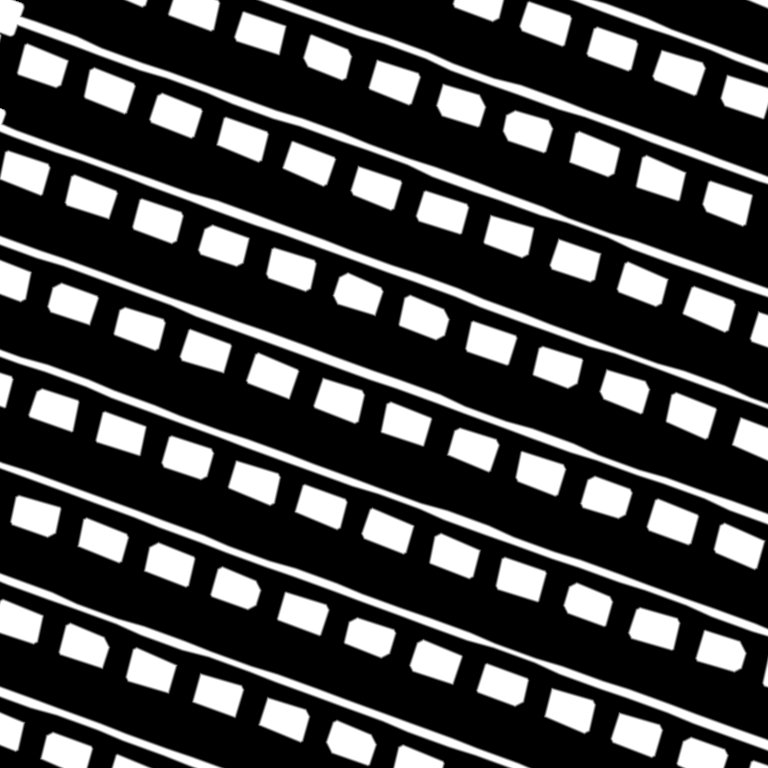
Write a WebGL 1 fragment shader that draws this pattern.

```glsl
precision highp float;
// Slanted rows of white, slightly uneven blocks on black, parted by thin ragged
// white lines. A skewed lattice gives each block and line piece its own hash,
// which shifts sides, clips corners and steps the edges of the lines.

uniform vec2 u_resolution;

const float TILT = 0.3491;                    // downward slope of rows, radians
const vec2 ANCHOR = vec2(0.4896, 0.7552);     // centre of block (0, 0)
const vec2 PITCH = vec2(0.0924, 0.1382);      // block step, row step
const float ROW_SHIFT = 0.0250;               // slide of each row along itself
const vec2 BLOCK_HALF = vec2(0.0304, 0.0203);
const float BLOCK_LEAN = 0.08;
const float SIDE_JITTER = 0.0022;
const float SIDE_TILT = 0.14;
const float CORNER_REACH = 0.0342;            // diagonal reach of the corners
const float CORNER_CUT = 0.0055;              // extra cut on some corners
const float CUT_CHANCE = 0.28;
const float LINE_OFFSET = -0.0456;            // line position from block centres
const float LINE_HALF = 0.0048;
const float LINE_JITTER = 0.0040;
const float STEP_SHARPNESS = 2.6;
const float END_POSITION = -0.533;            // where the strips are notched
const vec2 END_HALF = vec2(0.022, 0.023);
const float SOFTNESS = 0.0024;
const vec3 INK = vec3(0.0);
const vec3 PAPER = vec3(1.0);

// Four random values in 0..1 for a lattice cell.
vec4 hash4(vec2 cell) {
  vec4 p = fract(cell.xyxy * vec4(0.1031, 0.1030, 0.0973, 0.1099));
  p += dot(p, p.wzxy + 33.33);
  return fract((p.xxyz + p.yzzw) * p.zywx);
}

// Quadrilateral with shifted, tilted sides and clipped corners.
float blockDistance(vec2 p, vec2 cell) {
  vec4 shift = (hash4(cell + 17.0) - 0.5) * SIDE_JITTER;
  vec4 tilt = (hash4(cell + 53.0) - 0.5) * SIDE_TILT;
  vec4 wear = hash4(cell + 91.0);
  p.x -= BLOCK_LEAN * p.y;
  vec4 sides = vec4(p.x, -p.x, p.y, -p.y) - BLOCK_HALF.xxyy
             + shift + tilt * vec4(p.yy, p.xx);
  float body = max(max(sides.x, sides.y), max(sides.z, sides.w));
  vec4 corners = vec4(p.x + p.y, p.x - p.y, p.y - p.x, -p.x - p.y) * 0.7071;
  vec4 cuts = CORNER_CUT * wear * step(1.0 - CUT_CHANCE, wear.yzwx);
  corners += cuts - CORNER_REACH;
  return max(body, max(max(corners.x, corners.y), max(corners.z, corners.w)));
}

// Line whose two edges step to a new height once per block.
float lineDistance(vec2 p, float row) {
  float along = p.x / PITCH.x;
  float column = floor(along);
  float blend = clamp((fract(along) - 0.5) * STEP_SHARPNESS + 0.5, 0.0, 1.0);
  vec2 here = hash4(vec2(column, row) + 131.0).xy;
  vec2 next = hash4(vec2(column + 1.0, row) + 131.0).xy;
  vec2 wobble = (mix(here, next, blend) - 0.5) * LINE_JITTER;
  return max(p.y - wobble.x, -p.y - wobble.y) - LINE_HALF;
}

// Rounded opening between the ends of neighbouring strips.
float notchDistance(vec2 p) {
  float radius = 0.006;
  vec2 d = abs(p) - END_HALF + radius;
  return length(max(d, 0.0)) + min(max(d.x, d.y), 0.0) - radius;
}

void main() {
  vec2 p = gl_FragCoord.xy / u_resolution - ANCHOR;
  p.y = -p.y;

  // Row frame: x runs along the rows, y across them.
  float c = cos(TILT);
  float s = sin(TILT);
  p = vec2(c * p.x + s * p.y, c * p.y - s * p.x);
  float row = floor(p.y / PITCH.y + 0.5);
  p -= row * vec2(ROW_SHIFT, PITCH.y);

  float column = floor(p.x / PITCH.x + 0.5);
  vec2 blockPoint = vec2(p.x - column * PITCH.x, p.y);
  vec2 linePoint = vec2(p.x, p.y - LINE_OFFSET);

  float shape = blockDistance(blockPoint, vec2(column, row));
  shape = min(shape, lineDistance(linePoint, row));
  shape = min(shape, notchDistance(linePoint - vec2(END_POSITION, 0.0)));

  float edge = max(SOFTNESS, 0.75 / min(u_resolution.x, u_resolution.y));
  float cover = 1.0 - smoothstep(-edge, edge, shape);
  gl_FragColor = vec4(mix(INK, PAPER, cover), 1.0);
}
```
